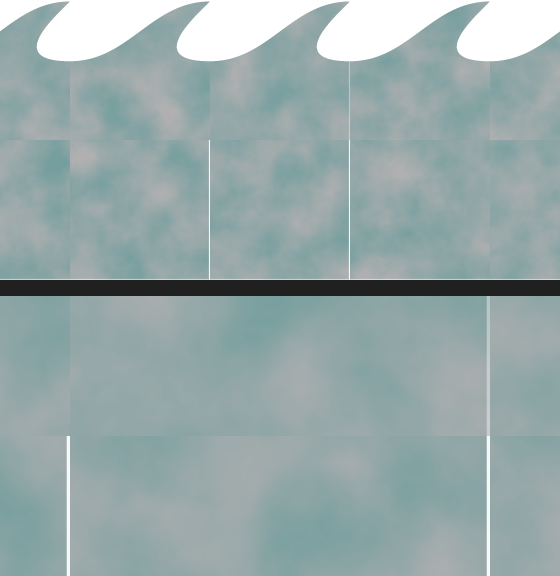
Top, the full canvas; bottom, a detail of the centre.
Give the GLSL for this pattern, as a WebGL 1 fragment shader.

```glsl
precision highp float;

uniform vec2 u_resolution;

#define ROWS 2.0
#define SHIFT 0.5
#define CREST 0.0105
#define TROUGH 0.4375
#define SWELL_EASE 0.42
#define CLOUD_SCALE 2.7
#define CLOUD_CONTRAST 0.85
#define SEAM_WIDTH 0.0078
#define TEAL vec3(0.46, 0.62, 0.62)
#define ROSE_GREY vec3(0.695, 0.69, 0.695)
#define PAPER vec3(1.0)

vec2 hash22(vec2 p) {
  vec3 q = fract(p.xyx * vec3(0.1031, 0.1030, 0.0973));
  q += dot(q, q.yzx + 33.33);
  return fract((q.xx + q.yz) * q.zy);
}

float cornerSlope(vec2 cell, vec2 corner, vec2 f) {
  return dot(hash22(cell + corner) * 2.0 - 1.0, f - corner);
}

float gradientNoise(vec2 p) {
  vec2 cell = floor(p);
  vec2 f = fract(p);
  vec2 w = f * f * f * (f * (f * 6.0 - 15.0) + 10.0);
  float low = mix(cornerSlope(cell, vec2(0.0), f),
                  cornerSlope(cell, vec2(1.0, 0.0), f), w.x);
  float high = mix(cornerSlope(cell, vec2(0.0, 1.0), f),
                   cornerSlope(cell, vec2(1.0), f), w.x);
  return mix(low, high, w.y);
}

float clouds(vec2 p) {
  float sum = 0.0;
  float amplitude = 1.0;
  for (int i = 0; i < 5; i++) {
    sum += amplitude * gradientNoise(p);
    p = p * 2.0 + 17.3;
    amplitude *= 0.5;
  }
  return sum;
}

// Cubic Bezier coordinate starting at zero
float bezier(float a, float b, float end, float t) {
  float r = 1.0 - t;
  return 3.0 * t * r * (r * a + t * b) + t * t * t * end;
}

// Parameter at which a rising curve from 0 to 1 reaches the target
float solveBezier(float a, float b, float target) {
  float t = 0.5;
  float stride = 0.25;
  for (int i = 0; i < 12; i++) {
    t += bezier(a, b, 1.0, t) < target ? stride : -stride;
    stride *= 0.5;
  }
  return t;
}

// 1 above the breaking wave, 0 in the water
float sky(vec2 grid) {
  float u = fract(grid.x);
  float depth = (ROWS - grid.y - CREST) / (TROUGH - CREST);
  if (depth < 0.0) return 1.0;
  if (depth > 1.0) return 0.0;
  float t = solveBezier(SWELL_EASE, 1.0 - SWELL_EASE, u);
  float back = 1.0 - bezier(0.0, 1.0, 1.0, t);
  float k = solveBezier(0.378, 1.0, depth);
  float hollow = bezier(0.167, 0.4375, 0.0, k);
  return (depth < back || u > 1.0 - hollow) ? 1.0 : 0.0;
}

float skyCoverage(vec2 grid, float pixel) {
  float sum = 0.0;
  for (int y = 0; y < 4; y++) {
    for (int x = 0; x < 4; x++) {
      vec2 offset = (vec2(float(x), float(y)) - 1.5) * 0.25;
      sum += sky(grid + offset * pixel);
    }
  }
  return sum / 16.0;
}

// Thin gaps on the right of some tiles and along the lowest edge
float seams(vec2 tile, vec2 f, float pixel) {
  float lower = 0.92 * step(abs(tile.x - 0.5), 0.6);
  float upper = 0.4 * step(abs(tile.x - 1.0), 0.5);
  float side = clamp((SEAM_WIDTH - 1.0 + f.x) / pixel + 0.5, 0.0, 1.0);
  float base = clamp((SEAM_WIDTH - f.y) / pixel + 0.5, 0.0, 1.0);
  float isLowest = step(tile.y, 0.5);
  return max(side * mix(upper, lower, isLowest), 0.5 * base * isLowest);
}

void main() {
  float pixel = ROWS / u_resolution.y;
  vec2 grid = gl_FragCoord.xy * pixel - vec2(SHIFT, 0.0);
  vec2 tile = floor(grid);
  vec2 f = fract(grid);

  // Each tile has its own patch of mottled colour
  vec2 patchOrigin = hash22(tile + 11.0) * 90.0 + 40.0;
  float tint = 0.5 + CLOUD_CONTRAST * clouds(f * CLOUD_SCALE + patchOrigin);
  vec3 color = mix(TEAL, ROSE_GREY, clamp(tint, 0.0, 1.0));

  color = mix(color, PAPER, seams(tile, f, pixel));
  color = mix(color, PAPER, skyCoverage(grid, pixel));
  gl_FragColor = vec4(color, 1.0);
}
```
